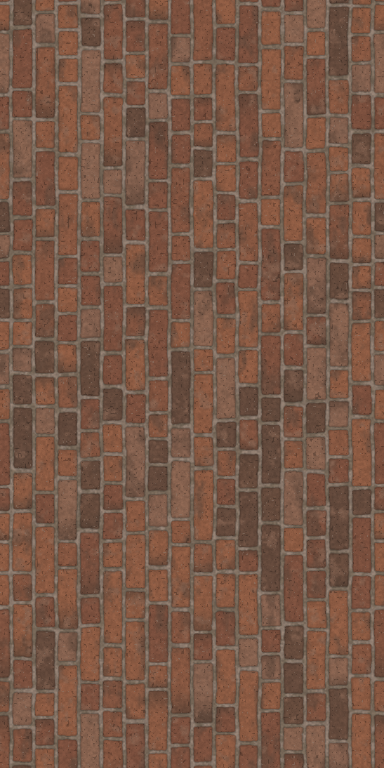
Give the GLSL for this texture, as a Shadertoy shader.

```glsl
const float COLUMNS = 17.0;        // brick columns across
const float PAIRS = 8.0;           // long + short brick pairs down each column
const float HEIGHT = 34.0;         // canvas height in column widths
const float JOINT = 0.085;         // half width of the mortar joint, in columns
const float CORNER = 0.09;         // corner radius of a brick
const float LONG_SHARE = 0.66;     // part of a pair taken by the long brick
const float HALVED_CHANCE = 0.2;   // chance that a long brick is two short ones
const float EDGE_WEAR = 0.07;      // roughness of brick edges
const float GRAIN = 0.13;          // strength of the fine surface grain

const vec3 BRICK_MID = vec3(0.48, 0.31, 0.24);
const vec3 BRICK_WARM = vec3(0.55, 0.355, 0.26);
const vec3 BRICK_DARK = vec3(0.37, 0.28, 0.23);
const vec3 BRICK_PALE = vec3(0.52, 0.39, 0.32);
const vec3 MORTAR = vec3(0.46, 0.40, 0.34);
const vec3 MORTAR_PALE = vec3(0.55, 0.48, 0.43);

float hash(vec2 p) {
    vec3 q = fract(vec3(p.xyx) * 0.1031);
    q += dot(q, q.yzx + 33.33);
    return fract((q.x + q.y) * q.z);
}

float noise(vec2 p) {
    vec2 i = floor(p), f = fract(p);
    f = f * f * (3.0 - 2.0 * f);
    return mix(mix(hash(i), hash(i + vec2(1, 0)), f.x),
               mix(hash(i + vec2(0, 1)), hash(i + vec2(1, 1)), f.x), f.y);
}

float fbm(vec2 p) {
    float sum = 0.0, gain = 0.5;
    for (int i = 0; i < 4; i++) {
        sum += gain * noise(p);
        p = p * 2.03 + 17.3;
        gain *= 0.5;
    }
    return sum / 0.9375;
}

float roundedBox(vec2 p, vec2 halfSize, float radius) {
    vec2 d = abs(p) - halfSize + radius;
    return length(max(d, 0.0)) + min(max(d.x, d.y), 0.0) - radius;
}

// Finds the brick around p: returns its id, centre offset and half height
void findBrick(vec2 p, out vec2 id, out vec2 local, out float halfHeight) {
    float column = mod(floor(p.x), COLUMNS);
    float pairHeight = HEIGHT / PAIRS;
    float shift = 0.5 * mod(column, 2.0) + 0.45 * hash(vec2(column, 71.0));
    float y = p.y / pairHeight + shift;
    y += 0.06 * sin(6.2832 * p.y / HEIGHT * 3.0 + column * 2.4);
    float pairId = mod(floor(y), PAIRS), f = fract(y);

    vec2 pairSeed = vec2(column, pairId);
    float split = LONG_SHARE + 0.09 * (hash(pairSeed + 31.7) - 0.5);
    bool halved = hash(pairSeed + 57.1) < HALVED_CHANCE;
    float low = 0.0, high = split, part = 0.0;
    if (f > split) {
        low = split; high = 1.0; part = 1.0;
    } else if (halved) {
        if (f > 0.5 * split) { low = 0.5 * split; part = 2.0; }
        else high = 0.5 * split;
    }
    id = vec2(column + 3.0, pairId * 3.0 + part + 5.0);
    local = vec2(fract(p.x) - 0.5, (f - 0.5 * (low + high)) * pairHeight);
    halfHeight = 0.5 * (high - low) * pairHeight;
}

vec3 brickColor(vec2 id, vec2 p, vec2 local, float halfHeight) {
    vec3 color = mix(BRICK_MID, BRICK_WARM, smoothstep(0.25, 0.75, hash(id + 11.0)));
    float kind = hash(id + 23.0);
    color = mix(color, BRICK_DARK, 0.85 * step(kind, 0.13));
    color = mix(color, BRICK_PALE, 0.8 * step(0.88, kind));

    // Stains, burnt ends and lime bloom
    float stain = fbm(p * vec2(1.6, 0.9) + id * 7.0);
    color = mix(color, BRICK_DARK, 0.65 * smoothstep(0.52, 0.8, stain));
    float burnt = smoothstep(0.0, 1.0, local.y / halfHeight * sign(hash(id + 41.0) - 0.5));
    color = mix(color, BRICK_DARK * 0.9, 0.6 * burnt * step(0.8, hash(id + 47.0)));
    float bloom = smoothstep(0.56, 0.8, fbm(p * 2.3 + 90.0));
    color = mix(color, BRICK_PALE, 0.6 * bloom);

    // Fine grain, pits and pale grit
    color *= 1.0 + GRAIN * (fbm(p * 9.0) - 0.5) * 2.0;
    float grit = noise(p * 13.0 + 40.0);
    color *= 1.0 - 0.22 * smoothstep(0.2, 0.05, grit);
    return mix(color, MORTAR_PALE, 0.5 * smoothstep(0.9, 0.98, grit));
}

void mainImage(out vec4 fragColor, in vec2 fragCoord) {
    vec2 p = fragCoord / iResolution.xy * vec2(COLUMNS, HEIGHT) + vec2(0.5, 0.0);
    float pixel = COLUMNS / iResolution.x;

    // Slightly crooked courses
    vec2 bent = p + 0.07 * (vec2(noise(p * 0.8), noise(p * 0.8 + 50.0)) - 0.5);
    vec2 id, local;
    float halfHeight;
    findBrick(bent, id, local, halfHeight);

    float dist = roundedBox(local, vec2(0.5, halfHeight) - JOINT, CORNER);
    dist += EDGE_WEAR * (fbm(p * 4.0 + 20.0) - 0.5);
    float brick = 1.0 - smoothstep(-0.6 * pixel, 0.6 * pixel, dist);

    // Sandy mortar, shaded where it meets a brick
    vec3 mortar = mix(MORTAR, MORTAR_PALE, smoothstep(0.35, 0.7, fbm(p * 3.0 + 60.0)));
    mortar *= 0.9 + 0.2 * noise(p * 12.0);
    mortar *= mix(0.8, 1.0, smoothstep(0.0, 0.07, dist));

    // Worn brick rim
    vec3 face = brickColor(id, p, local, halfHeight);
    face *= mix(0.87, 1.0, smoothstep(0.0, 0.1, -dist));
    fragColor = vec4(mix(mortar, face, brick), 1.0);
}
```
